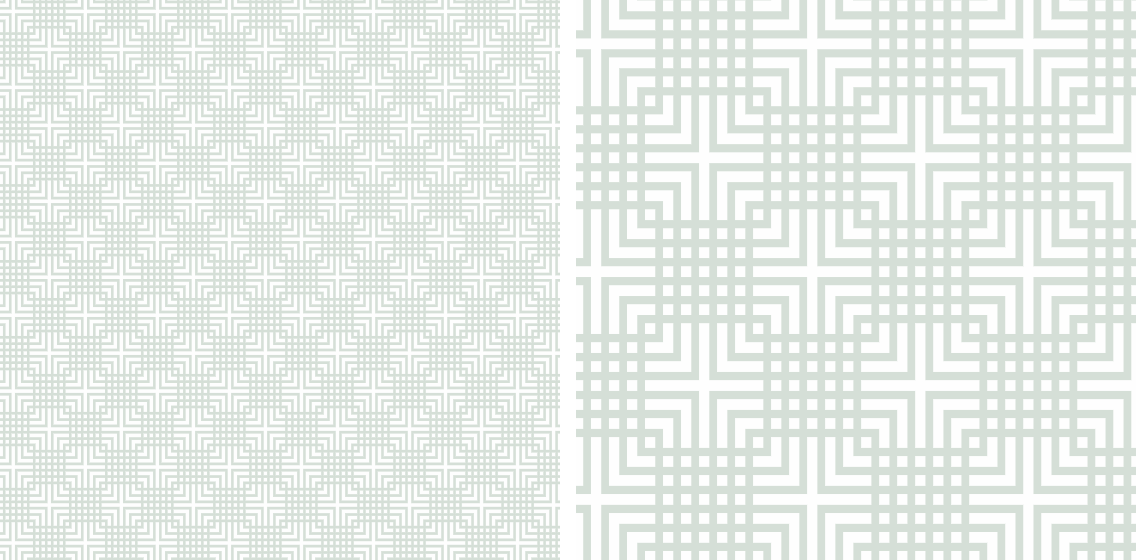
Left: the whole. Right: its middle third, enlarged.
Write a WebGL 2 fragment shader that draws this pattern.

```glsl
#version 300 es
precision highp float;

uniform vec2 u_resolution;
out vec4 outColor;

// Coverage of evenly spaced stripes, one per unit, centred on the half units.
vec2 stripes(vec2 t, vec2 pixel) {
    vec2 fromCentre = abs(fract(t) - 0.5);
    return clamp((0.215 - fromCentre) / pixel + 0.5, 0.0, 1.0);
}

void main() {
    vec2 uv = gl_FragCoord.xy / u_resolution;

    // Half-period cells, alternating between crosses and lattices.
    vec2 cellCount = vec2(15.546, 14.749);
    vec2 position = uv * cellCount - vec2(6.368, 8.448);
    vec2 cell = floor(position + 0.5);
    bool isLattice = mod(cell.x + cell.y, 2.0) > 0.5;

    // Distance from the nearest cell corner, three stripes per half cell.
    vec2 fromCorner = 6.0 * (0.5 - abs(position - cell));
    vec2 stripe = stripes(fromCorner, 6.0 * cellCount / u_resolution);

    // Lattices overlap both directions; crosses keep only nested corners.
    float lattice = max(stripe.x, stripe.y);
    float nested = fromCorner.x > fromCorner.y ? stripe.x : stripe.y;
    float ink = isLattice ? lattice : nested;

    vec3 paper = vec3(0.995);
    vec3 sage = vec3(0.835, 0.875, 0.842);
    outColor = vec4(mix(paper, sage, ink), 1.0);
}
```
